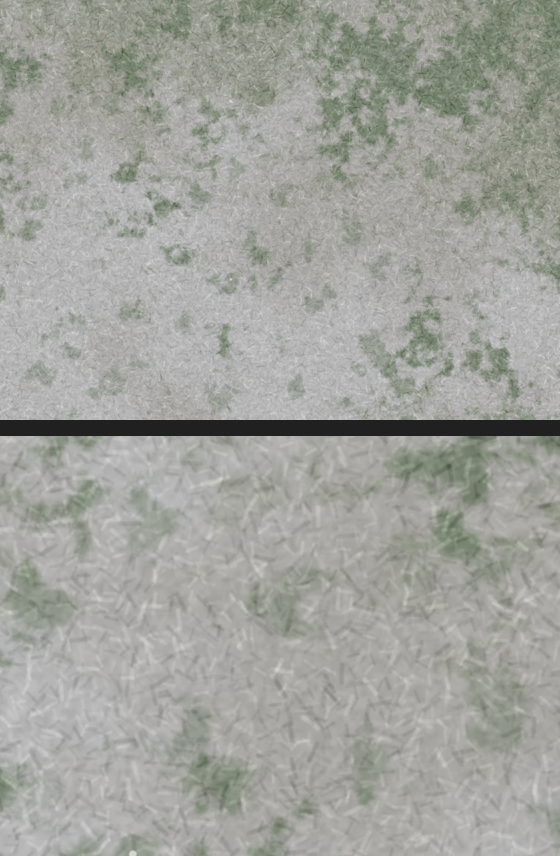
Top: the whole. Bottom: its middle third, enlarged.
This texture is drawn by a WebGL 1 fragment shader. Its source:

```glsl
precision highp float;
// Dry, trampled lawn seen from above: pale straw and dust with worn green patches.
// Layered noise spreads the cover, cellular scatter sets tufts and pebbles,
// and randomly turned short strokes in cells give the matted blades.
uniform vec2 u_resolution;

const vec3 DUST = vec3(0.715, 0.715, 0.718);
const vec3 STRAW = vec3(0.665, 0.658, 0.645);
const vec3 OLIVE = vec3(0.565, 0.580, 0.520);
const vec3 GREEN = vec3(0.435, 0.495, 0.405);
const vec3 PEBBLE = vec3(0.88, 0.88, 0.86);

vec2 hash2(vec2 p) {
  vec3 q = fract(p.xyx * vec3(0.1031, 0.1030, 0.0973));
  q += dot(q, q.yzx + 33.33);
  return fract((q.xx + q.yz) * q.zy);
}

float valueNoise(vec2 p) {
  vec2 cell = floor(p);
  vec2 f = fract(p);
  f = f * f * (3.0 - 2.0 * f);
  float low = mix(hash2(cell).x, hash2(cell + vec2(1.0, 0.0)).x, f.x);
  float high = mix(hash2(cell + vec2(0.0, 1.0)).x, hash2(cell + 1.0).x, f.x);
  return mix(low, high, f.y);
}

float layeredNoise(vec2 p) {
  float sum = 0.0;
  float weight = 0.5;
  for (int i = 0; i < 5; i++) {
    sum += weight * valueNoise(p);
    p = mat2(1.6, 1.2, -1.2, 1.6) * p + 17.3;
    weight *= 0.52;
  }
  return sum;
}

// Distance, in cells, to the nearest of the points kept by share.
float scatter(vec2 p, float share, float seed) {
  vec2 home = floor(p);
  float nearest = 2.0;
  for (int y = -1; y <= 1; y++) {
    for (int x = -1; x <= 1; x++) {
      vec2 cell = home + vec2(float(x), float(y));
      vec2 point = cell + hash2(cell + seed);
      float kept = step(hash2(cell + seed + 61.0).x, share);
      nearest = min(nearest, mix(2.0, length(p - point), kept));
    }
  }
  return nearest;
}

// Signed sum of short strokes: light straw above zero, shadow below.
float blades(vec2 p, float halfWidth, float soft, float seed) {
  vec2 home = floor(p);
  float sum = 0.0;
  for (int y = -1; y <= 1; y++) {
    for (int x = -1; x <= 1; x++) {
      vec2 cell = home + vec2(float(x), float(y));
      vec2 look = hash2(cell + seed + 29.0);
      vec2 offset = p - cell - hash2(cell + seed);
      float angle = 6.2832 * look.x;
      vec2 along = vec2(cos(angle), sin(angle));
      float reach = clamp(dot(offset, along), -0.55, 0.55);
      float dist = length(offset - along * reach);
      float stroke = 1.0 - smoothstep(halfWidth - soft, halfWidth + soft, dist);
      sum += stroke * (look.y * 2.0 - 1.0);
    }
  }
  return sum;
}

void main() {
  vec2 p = gl_FragCoord.xy / u_resolution.y;
  float pixel = 1.0 / u_resolution.y;
  float aspect = u_resolution.x / u_resolution.y;

  // Cover grows toward the upper right, with ragged fine edges.
  float tilt = 0.30 * (p.x / aspect - 0.5) + 0.42 * (p.y - 0.5);
  float ragged = layeredNoise(p * 45.0 + 8.0) - 0.5;
  float broad = layeredNoise(p * 3.2 + 4.0);
  float clumps = layeredNoise(p * 6.0 + 31.0);
  float haze = smoothstep(0.40, 0.80, broad + tilt + 0.50 * ragged);
  float dense = smoothstep(0.56, 0.82, clumps + 0.55 * tilt + 0.65 * ragged);

  // Small lone tufts, broken up by the same ragged noise.
  float tuftDistance = scatter(p * 13.0, 0.32, 5.0);
  float tuft = 1.0 - smoothstep(0.05, 0.42, tuftDistance - 1.1 * ragged);

  // Ground colours, from bare dust to green.
  float bare = smoothstep(0.35, 0.72, layeredNoise(p * 4.0 + 52.0) - 0.65 * tilt);
  vec3 color = mix(STRAW, DUST, bare);
  color = mix(color, OLIVE, 0.80 * haze);
  color = mix(color, GREEN, 0.80 * dense);
  color = mix(color, GREEN, 0.42 * tuft);

  // Matted blades, coarse and fine, over a dusty grain.
  float coarse = blades(p * 75.0, 0.13, 0.06 + 37.0 * pixel, 3.0);
  float fine = blades(p * 125.0, 0.16, 0.06 + 62.0 * pixel, 47.0);
  float grain = valueNoise(p * 210.0) - 0.5;
  float roughness = 0.85 + 0.35 * max(haze, dense);
  color += roughness * (0.075 * coarse + 0.060 * fine + 0.070 * grain);

  // A few pale pebbles.
  float pebbleDistance = scatter(p * 7.0, 0.06, 83.0) / 7.0;
  float pebble = 1.0 - smoothstep(0.003 - pixel, 0.003 + pixel, pebbleDistance);
  color = mix(color, PEBBLE, 0.85 * pebble);

  gl_FragColor = vec4(clamp(color, 0.0, 1.0), 1.0);
}
```
